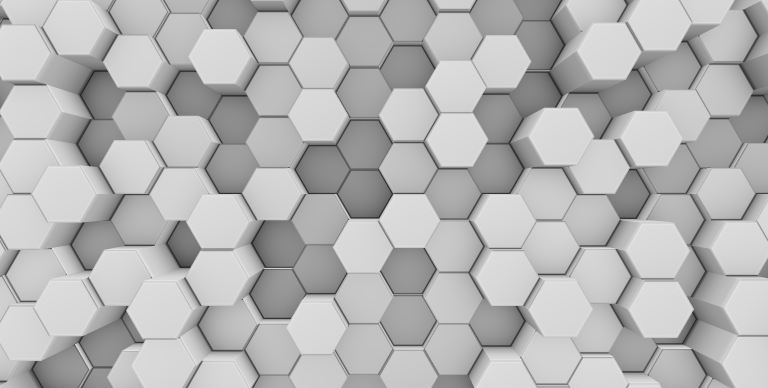
Write a WebGL 1 fragment shader that draws this background.

```glsl
precision highp float;
uniform vec2 u_resolution;

const vec2 LATTICE = vec2(1.7320508, 1.0);
const vec2 ORIGIN = vec2(0.39, 0.0);

float hash(vec2 p) {
  return fract(sin(dot(p, vec2(127.1, 311.7))) * 43758.5453);
}

// Unit normal of a side of the flat-topped hexagon
vec2 sideNormal(float i) {
  float angle = radians(30.0 + 60.0 * i);
  return vec2(cos(angle), sin(angle));
}

vec2 nearestCentre(vec2 q) {
  vec2 a = floor(q / LATTICE + 0.5) * LATTICE;
  vec2 b = (floor(q / LATTICE) + 0.5) * LATTICE;
  return distance(q, a) < distance(q, b) ? a : b;
}

// Column height from 0 to 1, lower around the middle
float columnHeight(vec2 centre) {
  vec2 id = floor(centre * 2.0 / LATTICE + 0.5);
  return hash(id) * mix(0.6, 1.0, smoothstep(0.5, 3.5, abs(centre.x - ORIGIN.x)));
}

// Perspective scale at which the top of a column lies
float topScale(float height) {
  return 1.09 - 0.18 * height;
}

float shadeTop(vec2 q, vec2 centre) {
  vec2 local = q - centre;
  float height = columnHeight(centre);
  float shade = mix(0.60, 0.85, smoothstep(0.0, 0.55, height));
  shade += 0.03 * dot(local, vec2(-0.5, 0.8));
  float seam = 0.0;
  float rim = 0.0;
  for (int i = 0; i < 6; i++) {
    vec2 n = sideNormal(float(i));
    float edge = 0.5 - dot(local, n);
    float rise = columnHeight(centre + n) - height;
    // Soft occlusion by taller neighbours
    shade *= 1.0 - 0.42 * clamp(rise, 0.0, 1.0) * exp(-4.0 * edge);
    float line = 1.0 - smoothstep(0.008, 0.034, edge);
    seam = max(seam, line * mix(0.12, 0.62, smoothstep(-0.3, 0.25, rise)));
    rim = max(rim, (1.0 - smoothstep(0.02, 0.06, edge)) * smoothstep(0.1, 0.4, -rise));
  }
  return (shade + 0.04 * rim) * (1.0 - seam);
}

float shadeWall(vec2 normal, float depth) {
  float shade = 0.72 + 0.15 * dot(normal, vec2(0.3, 0.9));
  shade *= mix(1.0, 0.62, depth * depth);
  shade += 0.06 * (1.0 - smoothstep(0.0, 0.12, depth));
  return shade * (1.0 - 0.4 * smoothstep(0.9, 1.0, depth));
}

// Walk outward through the cells below a canvas point, from high to low
float columns(vec2 p) {
  float entry = 0.91;
  float previousTop = 1.09;
  vec2 step = vec2(0.0);
  vec2 centre = nearestCentre(p * entry + ORIGIN);
  float shade = 0.4;
  for (int cell = 0; cell < 6; cell++) {
    float top = topScale(columnHeight(centre));
    if (cell > 0 && top < entry) {
      float depth = (entry - top) / max(previousTop - top, 0.001);
      shade = shadeWall(-step, clamp(depth, 0.0, 1.0));
      break;
    }
    // Nearest side through which the ray leaves this cell
    float leave = 100.0;
    vec2 next = vec2(0.0);
    for (int i = 0; i < 3; i++) {
      vec2 n = sideNormal(float(i));
      if (dot(p, n) < 0.0) n = -n;
      float k = (dot(centre - ORIGIN, n) + 0.5) / max(dot(p, n), 0.0001);
      if (k < leave) {
        leave = k;
        next = n;
      }
    }
    if (top <= leave) {
      shade = shadeTop(p * top + ORIGIN, centre);
      break;
    }
    previousTop = top;
    entry = leave;
    step = next;
    centre += next;
  }
  return shade;
}

void main() {
  // Average a 3 by 3 grid of samples for smooth edges
  float grey = 0.0;
  for (int y = 0; y < 3; y++) {
    for (int x = 0; x < 3; x++) {
      vec2 offset = (vec2(float(x), float(y)) - 1.0) / 3.0;
      vec2 p = (gl_FragCoord.xy + offset - 0.5 * u_resolution) / u_resolution.y;
      grey += columns(p * 7.3) / 9.0;
    }
  }
  gl_FragColor = vec4(vec3(grey), 1.0);
}
```
